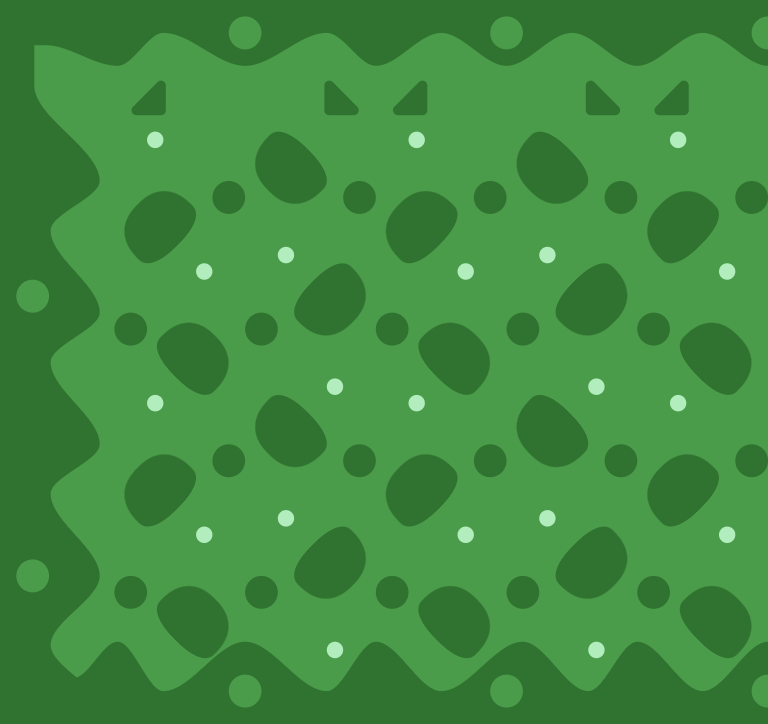
Write a Shadertoy shader that draws this pattern.

```glsl
// Flat green mossy ground with a wavy dark rim, tilted blobs, pebbles and pale specks.
#define LEAF vec3(0.29, 0.61, 0.29)
#define SHADE vec3(0.19, 0.45, 0.19)
#define SPECK vec3(0.70, 0.93, 0.74)
#define GRID vec2(47.0, 44.0)
#define TILE 16.0
#define PEBBLE_RADIUS 1.0
#define SPECK_RADIUS 0.5
#define BLOB_POWER 2.4
#define FIELD_MIN vec2(7.0, 8.0)
#define FIELD_MAX vec2(60.0, 40.0)
#define FAR 9.0

// Crest and trough positions of the rim, in grid units
const float TOP_KNOTS[12] = float[12](2.8, 7.2, 10.0, 15.0, 20.0, 23.0, 27.0, 31.0, 35.0, 39.0, 43.0, 47.0);
const float BOTTOM_KNOTS[12] = float[12](4.5, 7.2, 10.0, 15.0, 20.0, 23.0, 27.0, 32.0, 36.0, 39.0, 43.0, 47.0);
const float LEFT_KNOTS[12] = float[12](5.2, 11.0, 14.0, 19.0, 22.0, 27.0, 30.0, 35.0, 39.2, 43.0, 46.0, 50.0);

// Blob centres with mirror signs, and speck centres, within one tile
const vec4 BLOBS[4] = vec4[4](vec4(9.8, 13.8, 1.0, 1.0), vec4(1.8, 10.2, 1.0, -1.0),
                              vec4(4.2, 2.2, -1.0, -1.0), vec4(11.8, 5.8, -1.0, 1.0));
const vec2 SPECKS[4] = vec2[4](vec2(9.5, 8.5), vec2(1.5, 15.5), vec2(12.5, 0.5), vec2(4.5, 7.5));

// Smooth curve that alternates between two levels at the knots
float wave(float t, float knots[12], float first, float evenLevel, float oddLevel) {
    float level = first;
    for (int i = 1; i < 12; i++) {
        float target = (i % 2 == 0) ? evenLevel : oddLevel;
        level = mix(level, target, smoothstep(knots[i - 1], knots[i], t));
    }
    return level;
}

float cover(float d, float px) {
    return clamp(0.5 - d / px, 0.0, 1.0);
}

// Coverage of a height field whose gradient varies
float edgeCover(float d) {
    return cover(d, max(length(vec2(dFdx(d), dFdy(d))), 1e-5));
}

vec2 nearestCopy(vec2 p, vec2 base, vec2 period) {
    return base + period * round((p - base) / period);
}

bool inField(vec2 centre) {
    return all(greaterThan(centre, FIELD_MIN)) && all(lessThan(centre, FIELD_MAX));
}

// Lopsided superellipse along the diagonal
float blob(vec2 q) {
    float u = (q.x + q.y) * 0.7071 - 0.43;
    float v = (q.x - q.y) * 0.7071;
    vec2 r = abs(vec2(u / (u > 0.0 ? 1.1 : 2.38), v / 2.32));
    float k = pow(pow(r.x, BLOB_POWER) + pow(r.y, BLOB_POWER), 1.0 / BLOB_POWER);
    return (k - 1.0) * 1.8;
}

// Rounded right triangle with legs of 1.5 and its square corner at the origin
float wedge(vec2 q) {
    vec2 a = vec2(-1.5, 0.0), b = vec2(0.0, -1.5);
    float legX = length(q - vec2(clamp(q.x, -1.5, 0.0), 0.0));
    float legY = length(q - vec2(0.0, clamp(q.y, -1.5, 0.0)));
    float slant = length(q - mix(a, b, clamp(dot(q - a, b - a) / dot(b - a, b - a), 0.0, 1.0)));
    float inside = max(max(q.x, q.y), -(q.x + q.y + 1.5));
    float d = min(min(legX, legY), slant);
    return (inside < 0.0 ? -d : d) - 0.3;
}

void mainImage(out vec4 fragColor, in vec2 fragCoord) {
    vec2 p = fragCoord / iResolution.xy * GRID;
    p.y = GRID.y - p.y;
    float px = GRID.y / iResolution.y;

    // Wavy rim
    float ground = edgeCover(wave(p.x, TOP_KNOTS, 2.75, 2.0, 4.0) - p.y);
    ground *= edgeCover(p.y - wave(p.x, BOTTOM_KNOTS, 41.2, 42.0, 39.0));
    ground *= edgeCover(wave(p.y, LEFT_KNOTS, 2.1, 3.1, 6.1) - p.x);

    // Dots on the rim
    float rimDot = length(p - nearestCopy(p, vec2(15.0, 2.0), vec2(TILE, 40.0)));
    rimDot = min(rimDot, length(p - vec2(2.0, p.y < 26.5 ? 18.0 : 35.0)));
    ground = max(ground, cover(rimDot - PEBBLE_RADIUS, px));

    // Staggered pebbles
    float row = round((p.y - 4.0) / 8.0);
    float shift = mod(row, 2.0) * 6.0;
    vec2 pebble = vec2(shift + 8.0 * round((p.x - shift) / 8.0), 4.0 + 8.0 * row);
    float dark = inField(pebble) ? length(p - pebble) - PEBBLE_RADIUS : FAR;

    // Mirrored wedges along the top
    float fold = abs(mod(p.x + 1.0, TILE) - 8.0);
    if (p.x > FIELD_MIN.x) dark = min(dark, wedge(vec2(fold - 2.85, p.y - 6.7)));

    // Blobs and specks
    float pale = FAR;
    for (int i = 0; i < 4; i++) {
        vec2 c = nearestCopy(p, BLOBS[i].xy, vec2(TILE));
        if (inField(c)) dark = min(dark, blob((p - c) * BLOBS[i].zw));
        c = nearestCopy(p, SPECKS[i], vec2(TILE));
        if (inField(c)) pale = min(pale, length(p - c) - SPECK_RADIUS);
    }

    vec3 color = mix(SHADE, LEAF, ground);
    color = mix(color, SHADE, cover(dark, px));
    color = mix(color, SPECK, cover(pale, px));
    fragColor = vec4(color, 1.0);
}
```
